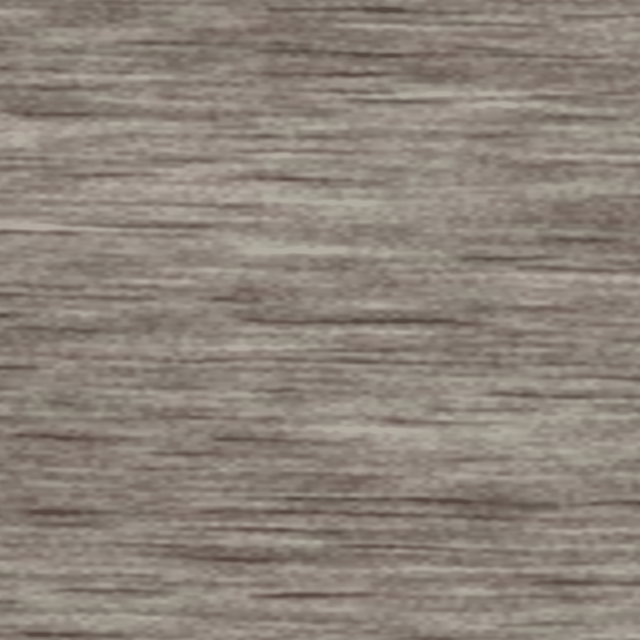
Give the GLSL for this texture, as a Shadertoy shader.

```glsl
// Grey-brown wood with fine, nearly horizontal grain.
// Stretched row noise gives bands and fibres; jittered rows of broken dark and
// light lines lie on top. The tone is mapped to a wood ramp with a faint tint.

#define DARK_WOOD   vec3(0.40, 0.35, 0.32)
#define LIGHT_WOOD  vec3(0.64, 0.61, 0.57)
#define MEAN_TONE   0.66
#define GRAIN_SLOPE 0.012
#define WAVINESS    0.005
#define BAND_DEPTH  0.30
#define FIBRE_DEPTH 0.34
#define HAIR_DEPTH  0.62
#define PORE_DEPTH  0.68
#define GLOSS_DEPTH 0.42
#define SPECK_DEPTH 0.46
#define TINT_DEPTH  0.022

// Integer hash of a lattice cell and layer seed, in 0..1
float hash(ivec2 cell, int seed) {
    uint h = uint(cell.x) * 1597334677u ^ uint(cell.y) * 3812015801u;
    h ^= uint(seed) * 2654435769u;
    h = (h ^ (h >> 16)) * 2146121005u;
    h = (h ^ (h >> 15)) * 2221713035u;
    return float((h ^ (h >> 16)) >> 8) / 16777216.0;
}

// Smooth noise along one row, shifted at random so that ends do not line up
float rowNoise(float x, int row, int seed) {
    x += 17.0 * hash(ivec2(row, 911), seed);
    int cell = int(floor(x));
    float f = fract(x);
    f = f * f * (3.0 - 2.0 * f);
    return mix(hash(ivec2(cell, row), seed), hash(ivec2(cell + 1, row), seed), f);
}

// Blend of neighbouring rows, centred on 0; scale is cells per canvas height
float streakNoise(vec2 p, vec2 scale, int seed) {
    p *= scale;
    int row = int(floor(p.y));
    float f = fract(p.y);
    f = f * f * (3.0 - 2.0 * f);
    return mix(rowNoise(p.x, row, seed), rowNoise(p.x, row + 1, seed), f) - 0.5;
}

// Thin broken lines, one per row, with jittered height and uneven strength
float brokenLines(vec2 p, vec2 scale, float halfWidth, int seed) {
    p *= scale;
    int base = int(floor(p.y));
    float sum = 0.0;
    for (int k = -1; k <= 1; k++) {
        int row = base + k;
        float jitter = 0.6 * (hash(ivec2(row, 77), seed) - 0.5);
        float wobble = 0.25 * (rowNoise(p.x * 1.5, row, seed + 20) - 0.5);
        float d = (p.y - float(row) - 0.5 - jitter - wobble) / halfWidth;
        float strength = rowNoise(p.x, row, seed);
        strength += 0.35 * (rowNoise(p.x * 4.0, row, seed + 40) - 0.5);
        sum += smoothstep(0.35, 0.95, strength) * exp(-d * d);
    }
    return sum;
}

void mainImage(out vec4 fragColor, in vec2 fragCoord) {
    vec2 uv = fragCoord / iResolution.y;

    // Tilt and gently bend the grain
    vec2 p = uv;
    p.y += GRAIN_SLOPE * uv.x;
    p.y += WAVINESS * streakNoise(uv, vec2(4.0, 5.0), 1);

    // Faint broad bands, long fibres and hair-thin streaks
    float tone = MEAN_TONE;
    tone += BAND_DEPTH * streakNoise(p, vec2(1.5, 13.0), 3);
    tone += FIBRE_DEPTH * streakNoise(p, vec2(3.0, 50.0), 4);
    tone += HAIR_DEPTH * streakNoise(p, vec2(9.0, 110.0), 5);

    // Dark pores and pale glossy lines
    tone -= PORE_DEPTH * brokenLines(p, vec2(6.0, 42.0), 0.19, 6);
    tone += GLOSS_DEPTH * brokenLines(p, vec2(4.0, 40.0), 0.19, 7);

    // Soft fine speckle
    tone += SPECK_DEPTH * streakNoise(uv, vec2(80.0, 150.0), 8);

    // Wood ramp with patches leaning to pink or to green
    vec3 color = mix(DARK_WOOD, LIGHT_WOOD, clamp(tone, -0.25, 1.25));
    float tint = streakNoise(p, vec2(9.0, 40.0), 9);
    color += TINT_DEPTH * tint * vec3(0.6, -0.5, 0.1);

    fragColor = vec4(color, 1.0);
}
```
